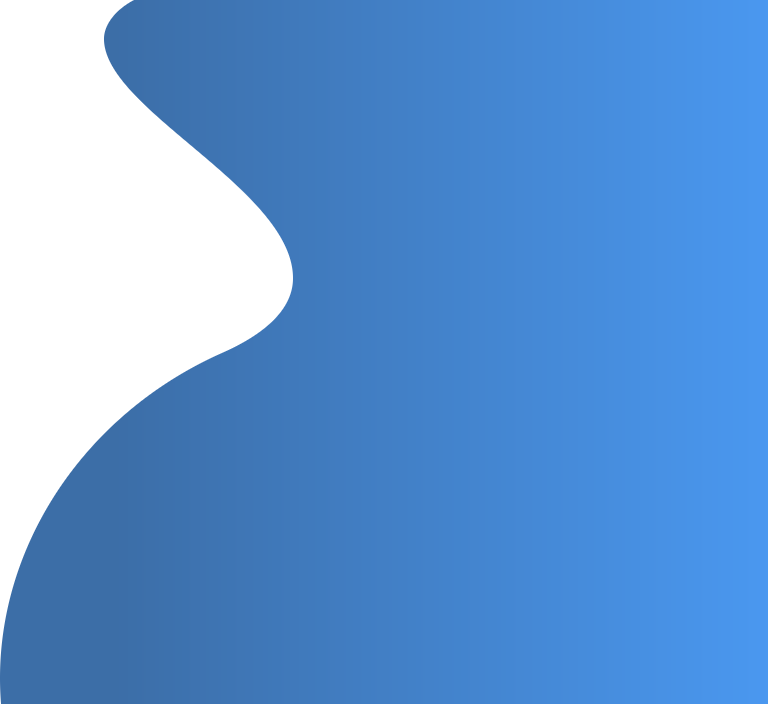
A Shadertoy shader for this background:

```glsl
const vec3 PAPER = vec3(1.0);
const vec3 DEEP_BLUE = vec3(0.235, 0.430, 0.655);
const vec3 BRIGHT_BLUE = vec3(0.290, 0.595, 0.940);
const float GRADIENT_START = 0.15;
const float GRADIENT_END = 1.0;
const int SOLVE_STEPS = 20;

// Chained cubic curves, top to bottom; neighbours share an end point
const int CURVES = 5;
const vec2 EDGE[16] = vec2[16](
    vec2(0.1745, 1.0000), vec2(0.1500, 0.9860), vec2(0.1354, 0.9646),
    vec2(0.1354, 0.9448), vec2(0.1354, 0.8442), vec2(0.3815, 0.7309),
    vec2(0.3815, 0.6048), vec2(0.3815, 0.5609), vec2(0.3450, 0.5255),
    vec2(0.2890, 0.4986), vec2(0.1107, 0.4122), vec2(0.0000, 0.2280),
    vec2(0.0000, 0.0368), vec2(0.0000, 0.0240), vec2(0.0005, 0.0120),
    vec2(0.0013, 0.0000));

vec2 cubicBezier(vec2 a, vec2 b, vec2 c, vec2 d, float t) {
    float s = 1.0 - t;
    return s * s * s * a + 3.0 * s * s * t * b + 3.0 * s * t * t * c + t * t * t * d;
}

// Horizontal position of the wavy edge at height y
float edgeAt(float y) {
    int first = 0;
    for (int i = 1; i < CURVES; i++) {
        if (y < EDGE[3 * i].y) first = 3 * i;
    }
    vec2 a = EDGE[first], b = EDGE[first + 1];
    vec2 c = EDGE[first + 2], d = EDGE[first + 3];

    // Each curve descends steadily, so bisection finds its parameter
    float low = 0.0, high = 1.0;
    for (int i = 0; i < SOLVE_STEPS; i++) {
        float middle = 0.5 * (low + high);
        if (cubicBezier(a, b, c, d, middle).y > y) low = middle;
        else high = middle;
    }
    return cubicBezier(a, b, c, d, 0.5 * (low + high)).x;
}

void mainImage(out vec4 fragColor, in vec2 fragCoord) {
    vec2 uv = fragCoord / iResolution.xy;

    // Horizontal blue gradient
    float blend = clamp((uv.x - GRADIENT_START) / (GRADIENT_END - GRADIENT_START), 0.0, 1.0);
    vec3 blue = mix(DEEP_BLUE, BRIGHT_BLUE, blend);

    // Smooth coverage to the right of the edge
    float offset = uv.x - edgeAt(uv.y);
    float pixel = length(vec2(dFdx(offset), dFdy(offset)));
    float coverage = clamp(offset / max(pixel, 1e-6) + 0.5, 0.0, 1.0);

    fragColor = vec4(mix(PAPER, blue, coverage), 1.0);
}
```
